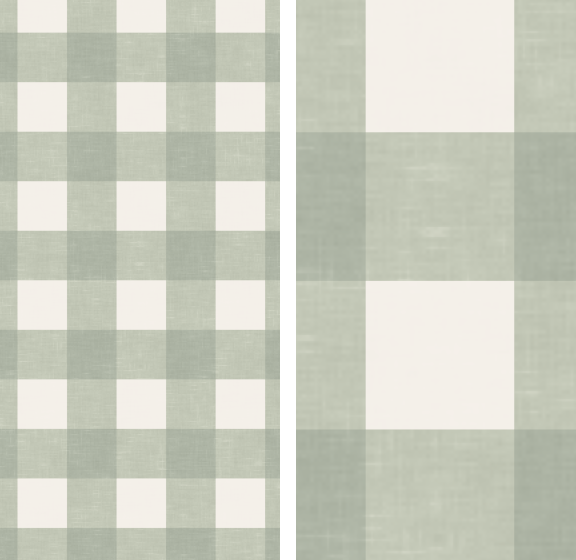
Left, the full canvas; right, a detail of the centre.
Reproduce this pattern procedurally as a WebGL 2 fragment shader.

```glsl
#version 300 es
precision highp float;

uniform vec2 u_resolution;
out vec4 fragColor;

// Lengths are in canvas widths
const float PERIOD = 0.3538;
const float BAND_WIDTH = 0.1769;
const vec2 BAND_CENTER = vec2(-0.0260, 0.0260);

const vec3 CREAM = vec3(0.957, 0.940, 0.914);
const vec3 SAGE = vec3(0.762, 0.781, 0.714);
const vec3 DEEP_SAGE = vec3(0.682, 0.710, 0.648);
const vec3 PALE_THREAD = vec3(0.860, 0.865, 0.810);

const float THREAD_COUNT = 210.0;
const float THREAD_RUN = 26.0;
const float WEAVE_STRENGTH = 0.055;
const float MOTTLE_STRENGTH = 0.030;
const float SLUB_STRENGTH = 0.45;
const float CREAM_GRAIN = 0.12;

float hash(vec2 p) {
    return fract(sin(dot(p, vec2(12.9898, 78.233))) * 43758.5453);
}

float noise(vec2 p) {
    vec2 cell = floor(p);
    vec2 f = fract(p);
    f = f * f * (3.0 - 2.0 * f);
    float low = mix(hash(cell), hash(cell + vec2(1.0, 0.0)), f.x);
    float high = mix(hash(cell + vec2(0.0, 1.0)), hash(cell + 1.0), f.x);
    return mix(low, high, f.y);
}

// Coverage of the vertical (x) and horizontal (y) bands
vec2 bandCoverage(vec2 p, float pixel) {
    vec2 offset = abs(fract((p - BAND_CENTER) / PERIOD + 0.5) - 0.5) * PERIOD;
    return 1.0 - smoothstep(-0.7 * pixel, 0.7 * pixel, offset - 0.5 * BAND_WIDTH);
}

void main() {
    vec2 p = gl_FragCoord.xy / u_resolution.x;
    vec2 band = bandCoverage(p, 1.0 / u_resolution.x);
    float overlap = band.x * band.y;
    float dyed = band.x + band.y - overlap;
    vec3 color = mix(mix(CREAM, SAGE, dyed), DEEP_SAGE, overlap);

    // Linen weave: long thin threads in both directions
    float weft = noise(p * vec2(THREAD_RUN, THREAD_COUNT));
    float warp = noise(p * vec2(THREAD_COUNT, THREAD_RUN) + 37.0);
    float grain = noise(p * THREAD_COUNT + 91.0);
    float weave = 0.4 * weft + 0.3 * warp + 0.3 * grain - 0.5;

    // Soft uneven dye
    float mottle = 0.6 * noise(p * 14.0 + 5.0) + 0.4 * noise(p * 38.0 + 63.0);
    float tone = WEAVE_STRENGTH * weave + MOTTLE_STRENGTH * (mottle - 0.5);
    color += tone * mix(CREAM_GRAIN, 1.0, dyed);

    // Pale slubs where the dye is thin
    float thin = smoothstep(0.35, 0.75, mottle);
    float slub = max(smoothstep(0.72, 1.0, weft), 0.6 * smoothstep(0.76, 1.0, warp));
    slub *= thin * (0.5 + 0.5 * grain);
    color = mix(color, PALE_THREAD, SLUB_STRENGTH * slub * dyed * (1.0 - 0.5 * overlap));

    fragColor = vec4(color, 1.0);
}
```
